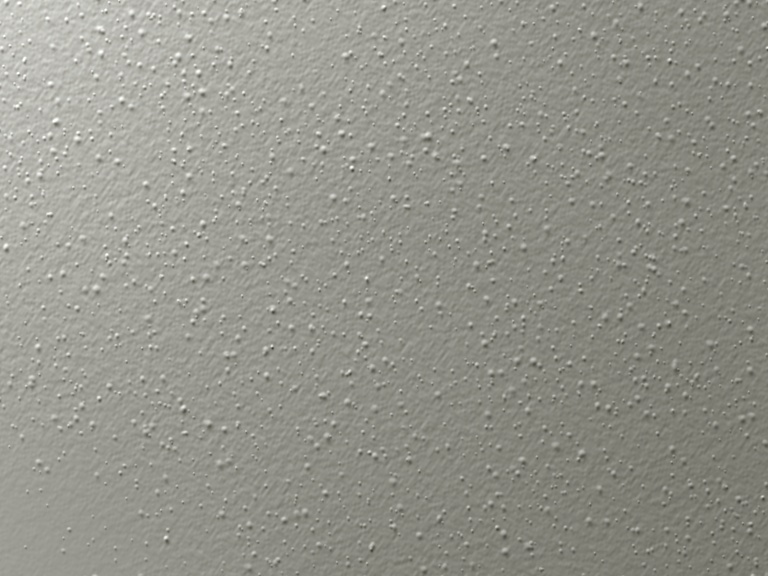
Give the GLSL for this texture, as a Shadertoy shader.

```glsl
const vec2 LIGHT_DIR = vec2(-0.35, 0.94);
const vec3 SHADE_TINT = vec3(0.006, 0.002, -0.032);
const vec3 BRIGHT_TINT = vec3(0.003, 0.003, -0.022);

// Integer hash: three random values per cell
vec3 hash3(vec2 cell, float seed) {
    uvec3 v = uvec3(ivec3(vec3(cell, seed)) + 4096);
    v = v * 1664525u + 1013904223u;
    v.x += v.y * v.z;
    v.y += v.z * v.x;
    v.z += v.x * v.y;
    v ^= v >> 16u;
    v.x += v.y * v.z;
    v.y += v.z * v.x;
    v.z += v.x * v.y;
    return vec3(v >> 8u) / 16777216.0;
}

float valueNoise(vec2 p, float seed) {
    vec2 cell = floor(p);
    vec2 f = fract(p);
    f = f * f * (3.0 - 2.0 * f);
    float low = mix(hash3(cell, seed).x, hash3(cell + vec2(1, 0), seed).x, f.x);
    float high = mix(hash3(cell + vec2(0, 1), seed).x, hash3(cell + vec2(1, 1), seed).x, f.x);
    return mix(low, high, f.y);
}

// Uneven paint film between the bumps, in slanted directions
float filmHeight(vec2 p) {
    vec2 q = mat2(0.82, 0.57, -0.57, 0.82) * p;
    return 0.42 * valueNoise(q * vec2(120.0, 85.0), 1.0)
         + 0.40 * valueNoise(q * vec2(215.0, 170.0), 2.0)
         + 0.18 * valueNoise(p * 55.0, 3.0);
}

float filmRelief(vec2 p, float reach) {
    return filmHeight(p - LIGHT_DIR * reach) - filmHeight(p + LIGHT_DIR * reach);
}

// One round bump: lit side, pale cap and a tight cast shadow
float bumpLight(vec2 d) {
    float r2 = dot(d, d);
    float body = exp(-r2 * (0.55 + 0.45 * r2));
    vec2 s = d + LIGHT_DIR * 1.2;
    float castShadow = exp(-1.5 * dot(s, s));
    return 1.25 * dot(d, LIGHT_DIR) * body + 0.60 * body - 0.70 * castShadow;
}

// Bumps gather in loose clusters and thin out in the lower left corner
float smoothPatch(vec2 p) {
    return 1.0 - smoothstep(0.08, 0.34, length(p * vec2(0.75, 0.9)));
}

float bumpDensity(vec2 p) {
    return mix(0.30, 0.78, valueNoise(p * 9.0, 9.0)) * (1.0 - 0.85 * smoothPatch(p));
}

// Scattered bumps, at most one per grid cell
float bumpLayer(vec2 p, float cells, float share, vec2 radii, float seed) {
    vec2 home = floor(p * cells);
    float light = 0.0;
    for (int y = -1; y <= 1; y++) {
        for (int x = -1; x <= 1; x++) {
            vec2 cell = home + vec2(x, y);
            vec3 place = hash3(cell, seed);
            vec3 form = hash3(cell, seed + 50.0);
            vec2 center = (cell + place.xy) / cells;
            float present = step(place.z, share * bumpDensity(center));
            float radius = mix(radii.x, radii.y, form.x * form.x);
            vec2 d = (p - center) / radius;
            d.x *= mix(0.85, 1.2, form.y);
            light += present * mix(0.6, 1.0, form.z) * bumpLight(d);
        }
    }
    return light;
}

// Lamp glow falling from the upper left corner
float wallBrightness(vec2 uv) {
    float farSide = mix(0.475, 0.535, uv.y);
    float nearSide = mix(0.605, 0.795, pow(uv.y, 1.6));
    return mix(farSide, nearSide, pow(1.0 - uv.x, 1.45));
}

void mainImage(out vec4 fragColor, in vec2 fragCoord) {
    vec2 uv = fragCoord / iResolution.xy;
    vec2 p = fragCoord / iResolution.y;

    // Relief is harsher near the lamp
    float nearLamp = 1.0 - smoothstep(0.0, 1.3, length(uv - vec2(0.0, 1.0)));

    float bumps = bumpLayer(p, 38.0, 0.95, vec2(0.0032, 0.0060), 11.0);
    bumps += 0.8 * bumpLayer(p, 54.0, 0.50, vec2(0.0024, 0.0038), 23.0);
    float film = filmRelief(p, 0.0022) * (1.0 - 0.6 * smoothPatch(p));

    float tone = wallBrightness(uv);
    tone += bumps * mix(0.20, 0.30, nearLamp);
    tone += film * mix(0.15, 0.25, nearLamp);
    tone += 0.014 * (valueNoise(p * 5.0, 31.0) - 0.5);

    vec3 tint = mix(SHADE_TINT, BRIGHT_TINT, smoothstep(0.50, 0.75, tone));
    fragColor = vec4(clamp(vec3(tone) + tint, 0.0, 1.0), 1.0);
}
```
